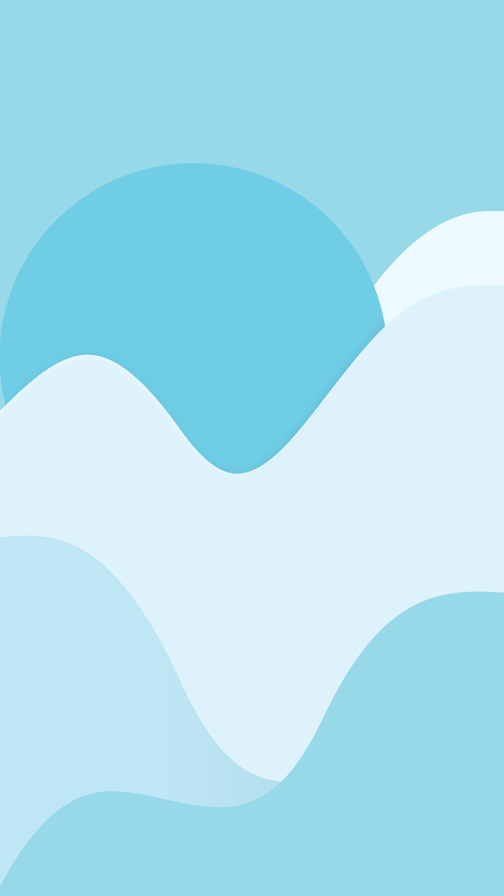
Write a Shadertoy shader that draws this background.

```glsl
// Flat layered pastel waves rolling in front of a large blue disc.

// Lengths are in canvas widths, with the origin at the lower left.
const float CANVAS_HEIGHT = 16.0 / 9.0;
const vec3 SKY       = vec3(0.592, 0.851, 0.910);
const vec3 DISC      = vec3(0.435, 0.804, 0.902);
const vec3 HILL      = vec3(0.930, 0.980, 1.000);
const vec3 PALE      = vec3(0.868, 0.948, 0.984);
const vec3 MIST      = vec3(0.748, 0.902, 0.957);
const vec3 MIST_TIP  = vec3(0.715, 0.875, 0.930);
const vec3 RIM_LIGHT = vec3(0.960, 0.995, 1.000);

const vec2  DISC_CENTER  = vec2(0.384, 1.069);
const float DISC_RADIUS  = 0.385;
const float RIM_WIDTH    = 0.008;
const float SHADOW_WIDTH = 0.007;
const float RIM_AMOUNT   = 0.45;
const float SHADOW_DEPTH = 0.07;

// Spline knots: x, height, slope.
const int KNOTS = 7;
const vec3 PALE_WAVE[KNOTS] = vec3[KNOTS](
    vec3(0.000, 0.963, 1.00), vec3(0.174, 1.074, 0.00),
    vec3(0.359, 0.924, -1.40), vec3(0.470, 0.838, 0.00),
    vec3(0.648, 0.993, 1.30), vec3(0.766, 1.132, 0.95),
    vec3(0.965, 1.213, 0.00));
const vec3 MIST_WAVE[KNOTS] = vec3[KNOTS](
    vec3(0.000, 0.711, 0.15), vec3(0.051, 0.715, 0.00),
    vec3(0.204, 0.658, -0.88), vec3(0.359, 0.424, -2.20),
    vec3(0.457, 0.273, -0.92), vec3(0.558, 0.227, -0.10),
    vec3(1.000, 0.100, -0.10));
const vec3 FRONT_WAVE[KNOTS] = vec3[KNOTS](
    vec3(0.000, 0.019, 1.90), vec3(0.220, 0.208, 0.00),
    vec3(0.435, 0.176, 0.00), vec3(0.558, 0.227, 0.95),
    vec3(0.644, 0.359, 2.10), vec3(0.949, 0.604, 0.00),
    vec3(1.000, 0.602, -0.05));
const vec3 HILL_FOOT = vec3(0.400, 0.900, 0.0);
const vec3 HILL_SIDE = vec3(0.745, 1.215, 1.3);
const vec3 HILL_TOP  = vec3(0.972, 1.359, 0.0);

// Cubic Hermite span: returns height and slope at x.
vec2 span(float x, vec3 a, vec3 b) {
    float width = b.x - a.x;
    float t = clamp((x - a.x) / width, 0.0, 1.0);
    float rise = b.y - a.y;
    float m0 = a.z * width, m1 = b.z * width;
    float c2 = 3.0 * rise - 2.0 * m0 - m1;
    float c3 = m0 + m1 - 2.0 * rise;
    return vec2(a.y + t * (m0 + t * (c2 + t * c3)),
                (m0 + t * (2.0 * c2 + 3.0 * t * c3)) / width);
}

vec2 wave(float x, vec3 knots[KNOTS]) {
    vec2 curve = span(x, knots[0], knots[1]);
    for (int i = 1; i < KNOTS - 1; i++) {
        if (x >= knots[i].x) curve = span(x, knots[i], knots[i + 1]);
    }
    return curve;
}

// Approximate distance below a curve, positive inside the layer.
float depthBelow(float y, vec2 curve) {
    return (curve.x - y) / sqrt(1.0 + curve.y * curve.y);
}

float cover(float depth) {
    return clamp(depth * iResolution.x + 0.5, 0.0, 1.0);
}

void mainImage(out vec4 fragColor, in vec2 fragCoord) {
    vec2 p = fragCoord / iResolution.xy * vec2(1.0, CANVAS_HEIGHT);
    vec3 color = SKY;

    // White hill behind the disc
    vec2 hill = p.x < HILL_SIDE.x ? span(p.x, HILL_FOOT, HILL_SIDE)
                                  : span(p.x, HILL_SIDE, HILL_TOP);
    color = mix(color, HILL, cover(depthBelow(p.y, hill)));

    // Disc with a soft contact shadow along the pale wave
    float paleDepth = depthBelow(p.y, wave(p.x, PALE_WAVE));
    float contact = exp(min(paleDepth, 0.0) / SHADOW_WIDTH);
    float rightSide = smoothstep(0.35, 0.60, p.x);
    vec3 disc = DISC * (1.0 - SHADOW_DEPTH * contact * mix(0.4, 1.0, rightSide));
    color = mix(color, disc, cover(DISC_RADIUS - length(p - DISC_CENTER)));

    // Pale wave, brighter along its left-hand crest
    float rim = exp(-max(paleDepth, 0.0) / RIM_WIDTH) * (1.0 - 0.8 * rightSide);
    color = mix(color, mix(PALE, RIM_LIGHT, RIM_AMOUNT * rim), cover(paleDepth));

    // Misty wave, deepening towards its tip
    vec3 mist = mix(MIST, MIST_TIP, smoothstep(0.28, 0.56, p.x));
    color = mix(color, mist, cover(depthBelow(p.y, wave(p.x, MIST_WAVE))));

    // Front wave
    color = mix(color, SKY, cover(depthBelow(p.y, wave(p.x, FRONT_WAVE))));

    fragColor = vec4(color, 1.0);
}
```
